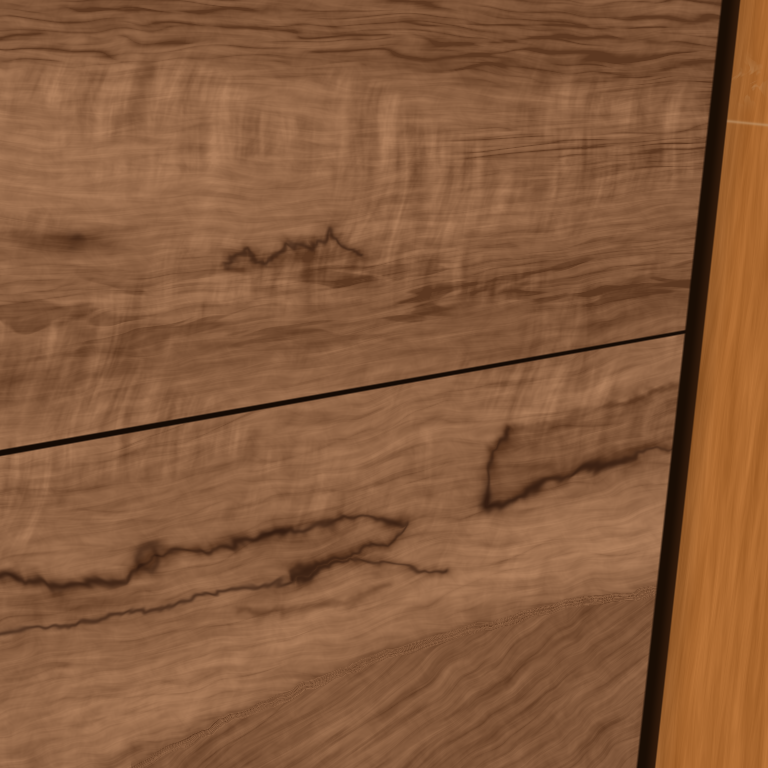
A three.js fragment shader for this texture:

```glsl
// Two walnut boards with cracks and knots, split by dark gaps, beside an orange plank.
varying vec2 vUv;

// Layered, rotated and self-warped sines, about -0.5 to 0.5
float waves(vec2 p) {
  float sum = 0., amp = .36;
  for (int i = 0; i < 4; i++) {
    p += .7 * sin(p.yx * .8 + float(i) * 2.1);
    sum += amp * sin(p.x + 1.3) * cos(p.y);
    p = mat2(.8, .6, -.6, .8) * p * 1.7 + 3.1;
    amp *= .68;
  }
  return sum;
}

float bump(float d, float w) { return exp(-d * d / (w * w)); }

float blob(vec2 p, float x, float y, float w, float h) {
  return bump(p.x - x, w) * bump(p.y - y, h);
}

float segment(vec2 p, vec2 a, vec2 b) {
  vec2 ab = b - a;
  return length(p - a - ab * clamp(dot(p - a, ab) / dot(ab, ab), 0., 1.));
}

float path(vec2 p, vec2 a, vec2 b, vec2 c, vec2 d) {
  return min(segment(p, a, b), min(segment(p, b, c), segment(p, c, d)));
}

// Broken dark contour lines across the grain coordinate
float lines(float v, float x, float freq) {
  float s = abs(sin(v * freq + 4.5 * waves(vec2(x * 8., v * 30.))));
  return pow(1. - s, 2.) * smoothstep(-.25, .25, waves(vec2(x * 13., v * 75. + 5.)));
}

vec3 walnut(float tone, float ink) {
  vec3 c = mix(vec3(.66, .475, .34), vec3(.42, .27, .17), clamp(tone, -.1, 1.25));
  return mix(c, vec3(.21, .115, .065), clamp(ink, 0., 1.));
}

// Streaks and fine fibres along the grain, with a little speckle
float fibres(vec2 p, float v) {
  return .23 * waves(vec2(p.x * 5., v * 37.)) + .3 * waves(vec2(p.x * 24., v * 210.)) + .13 * waves(p * 130.);
}

// Slanted rays crossing the grain
float rays(vec2 p) {
  float q = p.x - .22 * p.y + .006 * sin(p.y * 31.);
  float patches = smoothstep(-.25, .25, waves(p * vec2(9., 15.) + 2.));
  return patches * (waves(vec2(q * 85., p.y * 11.)) + .5 * waves(vec2(q * 120., p.y * 45.)));
}

vec3 upperBoard(vec2 p, float above) {
  float v = p.y - mix(.17, -.035, smoothstep(0., .38, above)) * p.x;
  v += .014 * waves(p * vec2(9., 14.));
  float top = smoothstep(-.03, .025, p.y - .92 + .05 * p.x * p.x);
  float right = smoothstep(.45, .7, p.x);
  float tone = .38 + .26 * top + .13 * right + fibres(p, v);
  tone += .28 * bump(above - .1 + .05 * p.x, .05);
  tone -= .15 * blob(p, .08, .83, .28, .1) + .16 * blob(p - vec2(.2 * p.y, 0.), .124, .78, .018, .13);
  tone -= .5 * rays(p) * (1. - .8 * top);
  // Grain lines gather at the top, the right and the lower edge
  float gather = .8 * top + .65 * right * bump(p.y - .81, .035) + .35 * bump(p.y - .62 - .04 * p.x, .05);
  tone += gather * (lines(v, p.x, 155.) + .5 * lines(v + .3, p.x, 270.));
  // Short dark streaks, lenses and knots
  float streaks = smoothstep(.08, .25, waves(vec2(p.x * 15., v * 62. + 1.)));
  tone += .4 * streaks * bump(above - .17 + .11 * p.x, .055);
  tone += .5 * blob(p, .455, .632, .045, .008) + .4 * blob(p, .36, .622, .03, .006);
  tone += .85 * blob(p, .09, .685, .065, .013) + .35 * blob(p, .39, .665, .08, .014);
  vec2 j = p + .014 * vec2(waves(p * 55.), waves(p.yx * 60.));
  float knot = length((j - vec2(.1, .686)) * vec2(.6, 1.));
  float burl = min(path(j, vec2(.295, .655), vec2(.318, .668), vec2(.35, .655), vec2(.375, .681)),
    path(j, vec2(.375, .681), vec2(.405, .675), vec2(.427, .698), vec2(.475, .668)));
  return walnut(tone + .45 * bump(burl, .012), .6 * bump(burl, .004) + .5 * bump(knot, .008));
}

vec3 lowerBoard(vec2 p, float below) {
  float s = p.x - .17;
  vec2 j = p + .013 * vec2(waves(p * 36.), waves(p.yx * 42. + 4.));
  float edge = .55 * s - .3 * s * s - mix(p.y, j.y, .6);
  float heart = smoothstep(-.003, .012, edge);
  float v = p.y - mix(.2, .75, heart) * p.x + .02 * waves(p * 11.);
  float tone = .4 + .3 * heart + fibres(p, v) + .25 * lines(v, p.x, 110.);
  tone -= .5 * rays(p) * (.3 + .7 * bump(below, .13));
  tone -= .25 * bump(edge + .06, .045) + .25 * blob(p, .45, .04, .06, .05);
  tone += .35 * blob(p, .1, .215, .12, .02) + .22 * blob(p, .42, .285, .1, .03);
  // Brown inset patch at the right
  tone += .3 * smoothstep(.633, .645, j.x) * smoothstep(0., .008, j.y - .12 - .34 * j.x)
    * smoothstep(0., .012, .238 + .3 * j.x - j.y);
  // Branching cracks
  vec2 fork = vec2(.2, .275), tip = vec2(.535, .317), joint = vec2(.39, .247);
  float cut = min(path(j, vec2(-.02, .25), vec2(.09, .238), vec2(.16, .246), fork),
    path(j, fork, vec2(.33, .297), vec2(.47, .333), tip));
  cut = min(cut, path(j, tip, vec2(.505, .29), vec2(.44, .275), vec2(.38, .248)));
  cut = min(cut, path(j, joint, vec2(.46, .276), vec2(.49, .261), vec2(.585, .256)));
  float vein = path(j, vec2(-.02, .172), vec2(.13, .19), vec2(.26, .223), joint);
  // Rim of the inset patch
  vec2 corner = vec2(.66, .433), foot = vec2(.665, .347);
  cut = min(cut, path(j, corner, vec2(.635, .388), vec2(.631, .343), foot));
  cut = min(cut, path(j, foot, vec2(.72, .373), vec2(.79, .397), vec2(.88, .42)));
  float thin = min(path(j, vec2(.31, .203), vec2(.4, .211), vec2(.45, .208), vec2(.5, .238)),
    segment(j, corner, vec2(.88, .495)));
  float knot = length(j - vec2(.192, .272)), wear = waves(p * 21.);
  tone += .5 * bump(cut, .011 + .01 * wear) + .4 * bump(thin, .006) + .6 * bump(knot, .025);
  tone += .3 * bump(edge, .006) * step(0., s);
  float ink = (.7 + .6 * wear) * bump(cut, max(.004 + .007 * wear, .002));
  return walnut(tone, max(ink, .65 * bump(vein, .003)) + .5 * bump(knot - .013, .006));
}

vec3 orangePlank(vec2 p, float across) {
  float grain = waves(vec2(across * 130., p.y * 7.)) + .7 * waves(vec2(across * 350., p.y * 22.));
  vec3 c = mix(vec3(.61, .36, .15), vec3(.72, .45, .22), .5 + .65 * grain);
  c *= .88 + .12 * smoothstep(0., .035, across);
  float crease = bump(p.y - .937 + .1 * p.x, .002);
  float scuff = blob(p, .975, .895, .018, .022) * smoothstep(0., .3, waves(p * 110.));
  return mix(c, vec3(.74, .58, .42), .6 * crease + .5 * scuff);
}

void main() {
  vec2 p = vUv;
  float above = p.y - .41 - .177 * p.x, across = p.x - .829 - .111 * p.y;
  vec3 color = above > 0. ? upperBoard(p, above) : lowerBoard(p, -above);
  // Seam between the boards, narrowing to the right
  float seam = abs(above) - mix(.0035, .0015, p.x);
  color = mix(vec3(.08, .04, .015), color, smoothstep(-.001, .002, seam));
  // Upright gap, then the plank
  vec3 gap = mix(vec3(.1, .05, .015), vec3(.19, .1, .04), smoothstep(.008, .024, across));
  color = mix(color, gap, smoothstep(-.002, .002, across));
  color = mix(color, orangePlank(p, across - .024), smoothstep(.0225, .0255, across));
  gl_FragColor = vec4(color, 1.);
}
```
